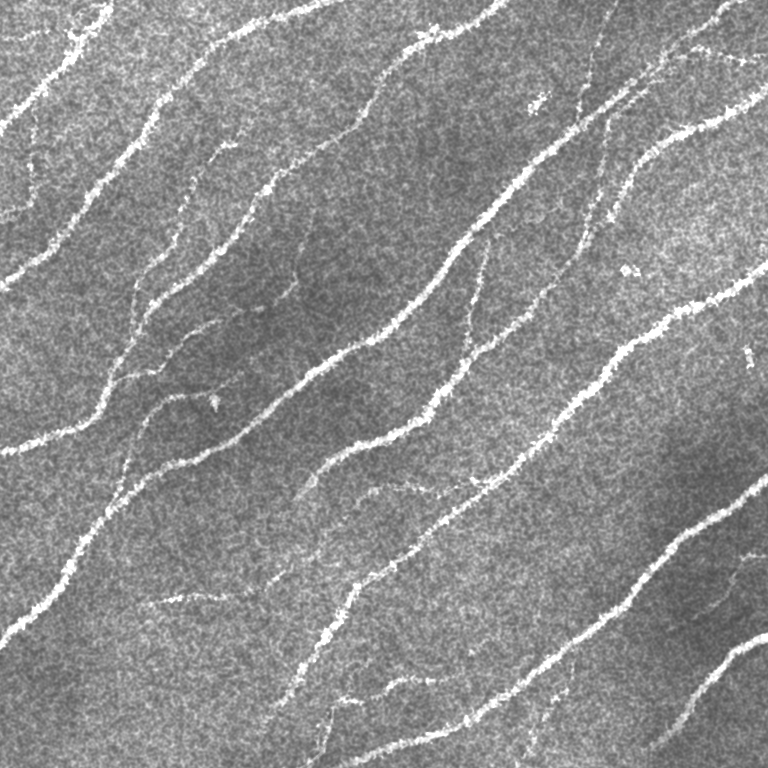
This texture is drawn by a WebGL 2 fragment shader. Its source:

```glsl
#version 300 es
precision highp float;
// Pale nerve fibres crossing grey, speckled tissue from lower left to upper right.
// Each trunk is a noise-bent line in rotated axes, with thin beaded branches leaving it;
// short bright cells, broad haze and several scales of clumped grain fill the rest.

uniform vec2 u_resolution;
out vec4 fragColor;

const float TAU = 6.2831853;
const float FIBRE_ANGLE = 0.70;      // main direction, radians
const float TRUNK_SPACING = 0.17;
const float TRUNK_JITTER = 0.08;
const float TRUNK_WIDTH = 0.0043;    // half width
const float BRANCH_WIDTH = 0.0021;
const float BRANCH_SPREAD = 0.075;
const float EDGE_SOFTNESS = 0.0036;
const float EDGE_ROUGHNESS = 0.018;
const float FIBRE_MOTTLE = 2.2;      // how strongly grain breaks the fibres
const float TISSUE_TONE = 0.53;
const float FIBRE_TONE = 1.04;
const float HAZE_CONTRAST = 0.20;
const vec4 GRAIN_SCALE = vec4(38.0, 82.0, 140.0, 215.0);
const vec4 GRAIN_CONTRAST = vec4(0.08, 0.15, 0.17, 0.15);
const int TRUNK_REACH = 4;           // trunks on each side of the diagonal
const int BRANCHES = 3;
const int CELLS = 6;

vec2 hash2(vec2 cell) {
    uvec2 q = uvec2(ivec2(cell)) * uvec2(1664525u, 1013904223u);
    uint a = (q.x ^ (q.y >> 3u)) * 747796405u + q.y;
    a = ((a >> 15u) ^ a) * 2246822519u;
    a = ((a >> 13u) ^ a) * 3266489917u;
    a ^= a >> 16u;
    return vec2(a & 65535u, a >> 16u) / 65535.0;
}

float cornerSlope(vec2 cell, vec2 offset) {
    float angle = TAU * hash2(cell).x;
    return dot(vec2(cos(angle), sin(angle)), offset);
}

// Gradient noise, roughly -0.7 to 0.7
float noise(vec2 p) {
    vec2 i = floor(p), f = p - i;
    vec2 s = f * f * f * (f * (f * 6.0 - 15.0) + 10.0);
    vec2 e = vec2(1.0, 0.0);
    float low = mix(cornerSlope(i, f), cornerSlope(i + e.xy, f - e.xy), s.x);
    float high = mix(cornerSlope(i + e.yx, f - e.yx), cornerSlope(i + e.xx, f - e.xx), s.x);
    return mix(low, high, s.y);
}

float trunkPath(float id, float u) {
    float seed = id * 5.37;
    return id * TRUNK_SPACING + (hash2(vec2(id, 71.0)).x - 0.5) * TRUNK_JITTER
        + 0.16 * noise(vec2(u * 2.1, seed))
        + 0.035 * noise(vec2(u * 6.5, seed + 40.0))
        + 0.009 * noise(vec2(u * 19.0, seed + 90.0))
        + 0.003 * noise(vec2(u * 55.0, seed + 130.0));
}

// Gap between a branch and its trunk, at distance t from the joint
float branchGap(float seed, float side, float t) {
    return side * BRANCH_SPREAD * smoothstep(0.0, 0.2, t)
        + smoothstep(0.0, 0.1, t) * (0.06 * noise(vec2(t * 9.0, seed))
        + 0.012 * noise(vec2(t * 35.0, seed + 17.0)));
}

float stroke(float dist, float halfWidth, float pixel) {
    float soft = max(EDGE_SOFTNESS, pixel);
    return 1.0 - smoothstep(halfWidth - soft, halfWidth + soft, dist);
}

float fibres(vec2 uv, float rough, float pixel) {
    const float STEP = 0.004;
    float cover = 0.0;
    for (int i = -TRUNK_REACH; i <= TRUNK_REACH; i++) {
        float id = float(i);
        if (abs(uv.y - id * TRUNK_SPACING) > 0.3) continue;
        // Trunk
        float path = trunkPath(id, uv.x);
        float slope = (trunkPath(id, uv.x + STEP) - path) / STEP;
        float dist = abs(uv.y - path) * inversesqrt(1.0 + slope * slope) + rough;
        float swell = noise(vec2(uv.x * 3.5, id * 3.71 + 150.0))
            + 0.35 * noise(vec2(uv.x * 40.0, id * 3.71 + 180.0));
        vec2 trait = hash2(vec2(id, 31.0));
        float start = mix(-0.5, 0.6, trait.y);
        float strength = (mix(0.72, 0.98, trait.x) + 0.6 * swell) * smoothstep(start, start + 0.25, uv.x);
        cover = max(cover, strength * stroke(dist, TRUNK_WIDTH * (1.0 + 0.6 * swell), pixel));
        // Branches
        for (int k = 0; k < BRANCHES; k++) {
            vec2 pick = hash2(vec2(id, 200 + k));
            float side = k == 1 ? -1.0 : 1.0;
            float heading = pick.y < 0.5 ? -1.0 : 1.0;
            float t = heading * (uv.x - mix(0.15, 1.25, pick.x));
            float reach = mix(0.25, 0.5, fract(pick.y * 7.0));
            if (t < 0.0 || t > reach) continue;
            float seed = id * 2.63 + float(k) * 31.4;
            float gap = branchGap(seed, side, t);
            float lean = slope + heading * (branchGap(seed, side, t + STEP) - gap) / STEP;
            float away = abs(uv.y - path - gap) * inversesqrt(1.0 + lean * lean) + rough;
            float beads = 0.55 + 0.7 * noise(vec2(t * 70.0, seed + 300.0))
                + 0.6 * noise(vec2(t * 12.0, seed + 350.0));
            float fade = smoothstep(0.0, 0.03, t) * (1.0 - smoothstep(0.4 * reach, reach, t));
            cover = max(cover, beads * fade * stroke(away, BRANCH_WIDTH, pixel));
        }
    }
    return cover;
}

float cells(vec2 p, float rough, float pixel) {
    float cover = 0.0;
    for (int i = 0; i < CELLS; i++) {
        vec2 pick = hash2(vec2(i, 503));
        float angle = TAU * pick.x;
        vec2 axis = vec2(cos(angle), sin(angle)) * mix(0.006, 0.014, pick.y);
        vec2 q = p - hash2(vec2(i, 601));
        float along = clamp(dot(q, axis) / dot(axis, axis), -1.0, 1.0);
        float taper = 0.004 - 0.002 * along;
        cover = max(cover, 0.75 * stroke(length(q - axis * along) + 1.5 * rough, taper, pixel));
    }
    return cover;
}

void main() {
    float size = min(u_resolution.x, u_resolution.y);
    vec2 p = gl_FragCoord.xy / size;
    float pixel = 1.0 / size;
    vec2 dir = vec2(cos(FIBRE_ANGLE), sin(FIBRE_ANGLE));
    vec2 uv = vec2(dot(p, dir), dot(p, vec2(-dir.y, dir.x)));

    // Tissue: broad haze under skewed, clumped grain on turned lattices
    float haze = noise(p * 2.3 + 11.3) + 0.55 * noise(p * 6.0 + 47.1) + 0.3 * noise(uv * 14.0 + 5.3);
    vec4 specks = vec4(noise(p * GRAIN_SCALE.x), noise(uv * GRAIN_SCALE.y + 7.9),
        noise((p + 0.4 * p.yx * vec2(1.0, -1.0)) * GRAIN_SCALE.z), noise(uv.yx * GRAIN_SCALE.w + 19.7));
    float grain = dot(specks, GRAIN_CONTRAST);
    grain = (grain + 1.4 * grain * grain) * (1.0 + 0.6 * haze);
    float tone = TISSUE_TONE + HAZE_CONTRAST * haze + grain;

    // Fibres and cells, broken by the grain
    float rough = -EDGE_ROUGHNESS * grain;
    float cover = max(fibres(uv, rough, pixel), cells(p, rough, pixel));
    cover = clamp(cover * (1.0 + FIBRE_MOTTLE * grain), 0.0, 1.0);
    tone = mix(tone, FIBRE_TONE + 0.5 * grain, cover);
    fragColor = vec4(vec3(clamp(tone, 0.0, 1.0)), 1.0);
}
```
